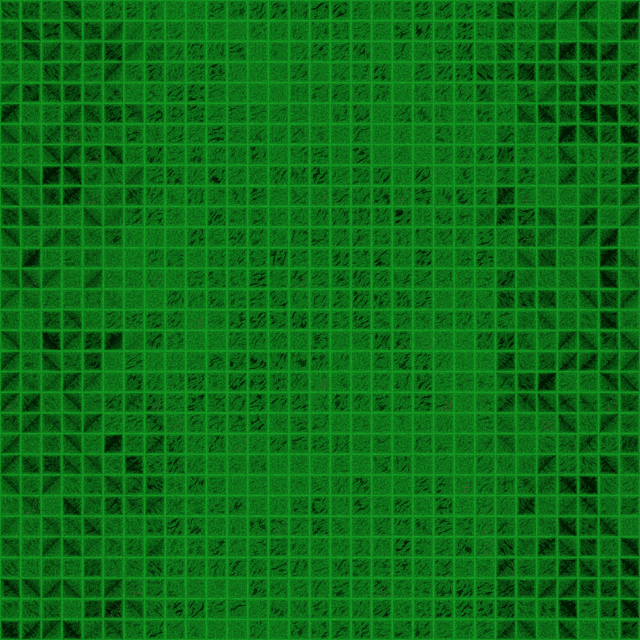
This pattern is drawn by a three.js fragment shader. Its source:

```glsl
// Green mosaic of 31 by 31 foil-like tiles: bright thin joints, scratched faces, folded darker tiles at the sides.
varying vec2 vUv;

const float TILES = 31.0;
const float JOINT_HALF_WIDTH = 0.035;  // in tiles
const float JOINT_TONE = 0.93;
const float FACE_TONE = 0.69;
const float SCRATCH_DEPTH = 0.52;
const float GRAIN_DEPTH = 0.26;
const float FOLD_DEPTH = 0.42;
const float SPECK_CHANCE = 0.035;
const vec2 SCRATCH_SCALE = vec2(2.4, 7.5);  // along, across
const vec3 DARK_GREEN = vec3(0.0, 0.06, 0.0);
const vec3 BRIGHT_GREEN = vec3(0.08, 0.65, 0.145);
const vec3 SPECK_COLOR = vec3(0.30, 0.36, 0.20);

float hash(vec2 p) {
  vec3 q = fract(vec3(p.xyx) * 0.1031);
  q += dot(q, q.yzx + 33.33);
  return fract((q.x + q.y) * q.z);
}

vec2 gradient(vec2 cell) {
  float a = 6.2832 * hash(cell);
  return vec2(cos(a), sin(a));
}

// Gradient noise, roughly -0.7 to 0.7
float noise(vec2 p) {
  vec2 i = floor(p), f = fract(p);
  vec2 u = f * f * f * (f * (f * 6.0 - 15.0) + 10.0);
  float a = dot(gradient(i), f);
  float b = dot(gradient(i + vec2(1.0, 0.0)), f - vec2(1.0, 0.0));
  float c = dot(gradient(i + vec2(0.0, 1.0)), f - vec2(0.0, 1.0));
  float d = dot(gradient(i + 1.0), f - 1.0);
  return mix(mix(a, b, u.x), mix(c, d, u.x), u.y);
}

// Dark scratches along the given angle, bent by a slow warp
float scratches(vec2 p, float angle, vec2 offset) {
  p += 0.12 * vec2(noise(p * 2.5 + offset), noise(p * 2.5 + offset + 17.0));
  float c = cos(angle), s = sin(angle);
  vec2 along = vec2(c * p.x + s * p.y, c * p.y - s * p.x);
  float coarse = noise(along * SCRATCH_SCALE + offset);
  float fine = noise(along * SCRATCH_SCALE * 1.7 + offset + 41.0);
  return smoothstep(-0.05, 0.5, coarse + 0.5 * fine);
}

// Shade of a diagonal crease: deep beside the fold, fading to the corner
float foldShade(vec2 p, float pick, float aa) {
  vec2 across = vec2(pick < 0.6 ? 0.707 : -0.707, 0.707);
  float s = dot(p, across) * (fract(pick * 7.0) < 0.5 ? 1.0 : -1.0);
  float deepSide = exp(-2.5 * max(s, 0.0));
  float paleSide = 0.35 * smoothstep(-0.6, 0.0, s);
  return mix(paleSide, deepSide, smoothstep(-aa, aa, s));
}

void main() {
  vec2 grid = vUv * TILES;
  vec2 id = min(floor(grid), TILES - 1.0);
  vec2 p = grid - id - 0.5;
  float aa = max(fwidth(grid.x), fwidth(grid.y));
  float rim = 0.5 - max(abs(p.x), abs(p.y));

  // Variation from tile to tile
  float pick = hash(id + 3.0);
  float pickDark = hash(id + 71.0);
  vec2 offset = 60.0 * vec2(hash(id + 19.0), hash(id + 47.0));
  float drift = noise(id * vec2(0.19, 0.13) + 5.3);
  float sideDistance = abs((id.x + 0.5) / TILES - 0.5) + 0.12 * drift;
  float side = smoothstep(0.25, 0.36, sideDistance + 0.08 * (pick - 0.5));
  float wear = clamp(0.2 + 0.75 * pickDark + 0.6 * drift, 0.12, 1.0);
  float angle = 0.72 + 0.7 * (pick - 0.5);
  if (side > 0.5 && pick > 0.6) angle = 2.35;

  // Scratched face, calmer towards the rim
  float inside = smoothstep(0.02, 0.2, rim);
  float scratch = scratches(p, angle, offset);
  float tone = FACE_TONE - inside * wear * (0.1 + SCRATCH_DEPTH * scratch * mix(1.0, 0.6, side));
  tone += GRAIN_DEPTH * noise(grid * 11.0 + offset);

  // Folded and darker tiles at the sides
  float folded = side * smoothstep(0.25, 0.8, hash(id + 113.0));
  tone -= FOLD_DEPTH * folded * foldShade(p, pick, aa) * smoothstep(-0.05, 0.12, rim);
  tone -= side * (0.03 + 0.2 * smoothstep(0.55, 1.0, pickDark)) * inside;

  // Joints with a faint glow
  float glow = exp(-rim * 14.0);
  float joint = 1.0 - smoothstep(JOINT_HALF_WIDTH - 0.75 * aa, JOINT_HALF_WIDTH + 0.75 * aa, rim);
  float jointTone = JOINT_TONE + 0.18 * noise(grid * 3.0);
  tone += 0.08 * glow;
  tone = mix(tone, jointTone, joint * mix(0.85, 0.7, side));
  vec3 color = mix(DARK_GREEN, BRIGHT_GREEN, clamp(tone, 0.06, 1.0));

  // Rare pale specks in one half of a tile
  float specked = step(hash(id + 151.0), SPECK_CHANCE);
  float halfTile = smoothstep(-0.1, 0.15, p.x - p.y);
  float dots = smoothstep(0.12, 0.4, noise(grid * 9.0 + 23.0));
  color = mix(color, SPECK_COLOR, 0.75 * specked * halfTile * dots * inside);

  gl_FragColor = vec4(color, 1.0);
}
```
